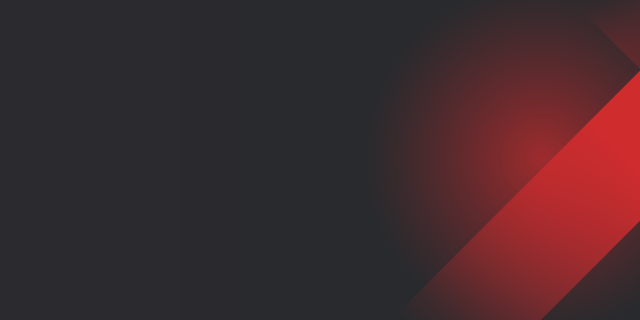
Give the GLSL for this background, as a Shadertoy shader.

```glsl
// Smooth coverage: 1 where the signed distance d is positive
float cover(float d, float pixel) {
    return smoothstep(-0.7 * pixel, 0.7 * pixel, d);
}

void mainImage(out vec4 fragColor, in vec2 fragCoord) {
    vec2 p = fragCoord / iResolution.y;
    float pixel = 1.0 / iResolution.y;

    // Diagonal axes: across the band and along it
    float across = p.x - p.y;
    float along = p.x + p.y;

    vec3 red = vec3(0.81, 0.172, 0.18);
    vec3 color = mix(vec3(0.169, 0.163, 0.186), vec3(0.16, 0.163, 0.178), smoothstep(0.0, 1.2, p.x));

    // Round glow behind the band
    float falloff = max(0.0, 1.0 - length(p - vec2(1.693, 0.505)) / 0.56);
    color = mix(color, vec3(0.62, 0.168, 0.175), pow(falloff, 1.2));

    // Faint corner panel, fading toward the upper left
    float panel = cover((along - 2.784) * 0.7071, pixel);
    color = mix(color, red, panel * 0.22 * smoothstep(0.8, 1.15, across));

    // Diagonal band, brightening toward the upper right
    float band = cover((0.2345 - abs(across - 1.4555)) * 0.7071, pixel);
    color = mix(color, red, band * clamp((along - 1.26) / 1.2, 0.0, 1.0));

    fragColor = vec4(color, 1.0);
}
```
